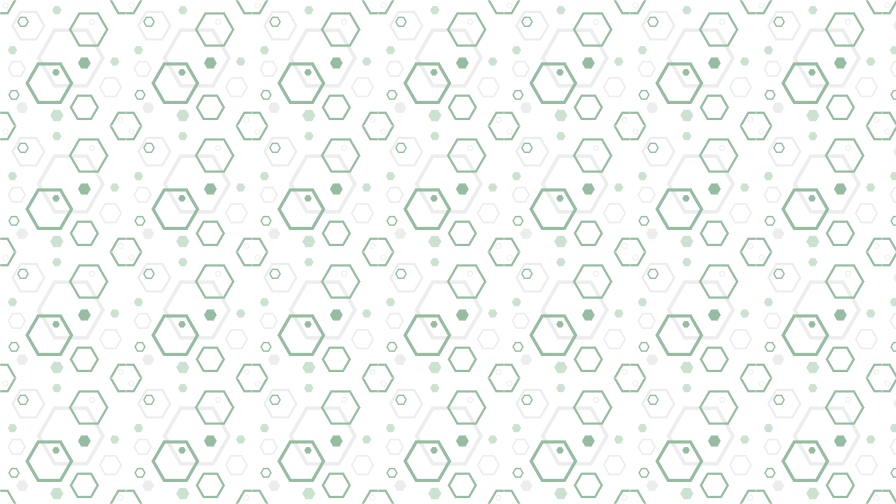
This pattern is drawn by a WebGL 2 fragment shader. Its source:

```glsl
#version 300 es
precision highp float;

uniform vec2 u_resolution;
out vec4 fragColor;

const float ROWS = 4.0;            // repeats down the canvas
const float TILE = 108.0;          // tile size in design units
const float SEAM_HALF = 0.35;      // half width of the pale tile joint
const float SEAM_FADE = 0.6;
const float HEX_APOTHEM = 0.8660254;

const vec3 WHITE = vec3(1.0);
const vec3 GREY  = vec3(0.925, 0.93, 0.928);
const vec3 MINT  = vec3(0.80, 0.885, 0.82);
const vec3 GREEN = vec3(0.59, 0.74, 0.63);

const float THIN = 1.4;            // line widths in design units
const float MEDIUM = 1.9;
const float BOLD = 2.7;
const float WIDE = 3.0;

// Offset from the nearest repeat of a centre
vec2 wrapped(vec2 p, vec2 center) {
    return (fract((p - center) / TILE + 0.5) - 0.5) * TILE;
}

// Hexagon with its corners at left and right
float hexDistance(vec2 p, float radius) {
    p = abs(p);
    return max(p.y, p.x * HEX_APOTHEM + p.y * 0.5) - radius * HEX_APOTHEM;
}

float coverage(float d, float pixel) {
    return clamp(0.5 - d / pixel, 0.0, 1.0);
}

float disc(vec2 p, vec2 center, float radius, float pixel) {
    return coverage(hexDistance(wrapped(p, center), radius), pixel);
}

float ring(vec2 p, vec2 center, float radius, float width, float pixel) {
    float d = hexDistance(wrapped(p, center), radius);
    return coverage(d, pixel) - coverage(d + width, pixel);
}

void main() {
    float pixel = ROWS * TILE / u_resolution.y;
    vec2 p = vec2(gl_FragCoord.x, u_resolution.y - gl_FragCoord.y) * pixel;

    // Pale outlines at the back
    float grey = ring(p, vec2(60.7, 49.7), 29.3, WIDE, pixel);
    grey = max(grey, ring(p, vec2(24.3, 22.0), 14.7, MEDIUM, pixel));
    grey = max(grey, ring(p, vec2(94.7, 74.7), 10.0, THIN, pixel));
    grey = max(grey, ring(p, vec2(14.3, 59.0), 8.0, THIN, pixel));
    grey = max(grey, disc(p, vec2(19.0, 92.3), 5.2, pixel));

    // Tiny pale rings
    float tiny = ring(p, vec2(103.3, 102.7), 2.8, 0.8, pixel);
    tiny = max(tiny, ring(p, vec2(4.7, 4.7), 2.8, 0.8, pixel));
    tiny = max(tiny, ring(p, vec2(79.0, 18.7), 2.8, 0.8, pixel));
    grey = max(grey, tiny);

    // Light solid hexagons
    float mint = disc(p, vec2(48.7, 99.0), 5.6, pixel);
    mint = max(mint, disc(p, vec2(48.7, 8.7), 4.0, pixel));
    mint = max(mint, disc(p, vec2(10.7, 43.0), 4.0, pixel));
    mint = max(mint, disc(p, vec2(98.3, 52.7), 4.0, pixel));

    // Green outlines and solids
    float green = ring(p, vec2(42.3, 71.3), 20.6, BOLD, pixel);
    green = max(green, ring(p, vec2(76.0, 25.3), 17.0, MEDIUM, pixel));
    green = max(green, ring(p, vec2(0.0), 14.2, MEDIUM, pixel));
    green = max(green, ring(p, vec2(72.3, 92.0), 12.6, MEDIUM, pixel));
    green = max(green, ring(p, vec2(19.7, 18.7), 5.1, 1.2, pixel));
    green = max(green, ring(p, vec2(12.0, 81.3), 4.9, 1.2, pixel));
    green = max(green, disc(p, vec2(72.3, 54.0), 5.5, pixel));
    green = max(green, disc(p, vec2(48.0, 62.0), 3.2, pixel));

    // Faint joint along the tile edges
    vec2 joint = abs(wrapped(p, vec2(0.0)));
    float seam = coverage(min(joint.x, joint.y) - SEAM_HALF, pixel);
    green *= 1.0 - SEAM_FADE * seam;

    vec3 color = mix(WHITE, GREY, grey);
    color = mix(color, MINT, mint);
    color = mix(color, GREEN, green);
    fragColor = vec4(color, 1.0);
}
```
